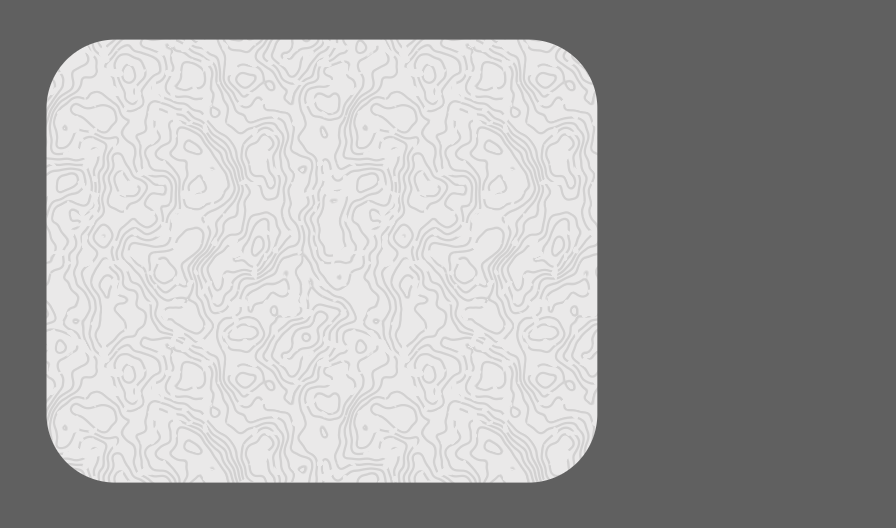
A WebGL 2 fragment shader for this pattern:

```glsl
#version 300 es
precision highp float;
// Pale rounded panel on dark grey, covered with a repeating map of broken contour lines.

uniform vec2 u_resolution;
out vec4 fragColor;

// Lengths are fractions of the canvas height
const vec2 CANVAS = vec2(1.695, 1.0);
const vec2 PANEL_MIN = vec2(0.088, 0.086);
const vec2 PANEL_MAX = vec2(1.130, 0.925);
const float CORNER_RADIUS = 0.130;
const float TILE_SIZE = 0.568;
const float LINE_WIDTH = 0.0044;

// Terrain and dashes; cell counts are per tile
const float LEVELS = 8.2;
const float HILL_CELLS = 4.0;
const float RIDGE_CELLS = 9.0;
const float WOBBLE_CELLS = 19.0;
const float PATCH_CELLS = 6.0;
const float DASH_CELLS = 30.0;
const float GAP_THRESHOLD = 0.30;

const vec3 BACKDROP = vec3(0.378);
const vec3 PAPER = vec3(0.918, 0.914, 0.914);
const vec3 INK = vec3(0.824, 0.820, 0.820);

// Integer hash giving a unit gradient for a lattice cell
vec2 cellGradient(vec2 cell, float seed) {
    uvec3 v = uvec3(cell, seed) * uvec3(1597u, 3571u, 7919u);
    uint n = v.x ^ (v.y << 8) ^ (v.z << 16);
    n = (n ^ (n >> 15)) * 73244475u;
    n = (n ^ (n >> 13)) * 73244475u;
    n ^= n >> 16;
    float angle = float(n & 65535u) / 65536.0 * 6.28319;
    return vec2(cos(angle), sin(angle));
}

float cornerValue(vec2 cell, vec2 corner, vec2 f, float cells, float seed) {
    return dot(cellGradient(mod(cell + corner, cells), seed), f - corner);
}

// Gradient noise that wraps after one tile
float wrapNoise(vec2 uv, float cells, float seed) {
    vec2 p = uv * cells;
    vec2 cell = floor(p);
    vec2 f = p - cell;
    vec2 w = f * f * f * (f * (f * 6.0 - 15.0) + 10.0);
    float low = mix(cornerValue(cell, vec2(0, 0), f, cells, seed),
                    cornerValue(cell, vec2(1, 0), f, cells, seed), w.x);
    float high = mix(cornerValue(cell, vec2(0, 1), f, cells, seed),
                     cornerValue(cell, vec2(1, 1), f, cells, seed), w.x);
    return mix(low, high, w.y);
}

// Terrain height measured in contour levels
float terrain(vec2 uv) {
    float height = wrapNoise(uv, HILL_CELLS, 1.0)
                 + 0.34 * wrapNoise(uv, RIDGE_CELLS, 2.0)
                 + 0.10 * wrapNoise(uv, WOBBLE_CELLS, 3.0);
    return height * LEVELS;
}

// Distance to the nearest contour, in canvas heights
float contourDistance(vec2 uv) {
    const float STEP = 0.002;
    float h = terrain(uv);
    vec2 slope = vec2(terrain(uv + vec2(STEP, 0.0)) - h,
                      terrain(uv + vec2(0.0, STEP)) - h) / STEP;
    return abs(fract(h) - 0.5) / max(length(slope), 0.5) * TILE_SIZE;
}

// Small gaps, gathered in patches, that break lines into dashes
float dashMask(vec2 uv) {
    float gaps = wrapNoise(uv, DASH_CELLS, 4.0) + 0.5 * wrapNoise(uv, PATCH_CELLS, 5.0);
    return 1.0 - smoothstep(GAP_THRESHOLD - 0.04, GAP_THRESHOLD + 0.04, gaps);
}

float roundedBox(vec2 p, vec2 halfSize, float radius) {
    vec2 q = abs(p) - halfSize + radius;
    return length(max(q, 0.0)) + min(max(q.x, q.y), 0.0) - radius;
}

// Antialiased coverage of a signed distance
float coverage(float dist, float pixel) {
    return clamp(0.5 - dist / pixel, 0.0, 1.0);
}

void main() {
    vec2 p = gl_FragCoord.xy / u_resolution * CANVAS;
    float pixel = 1.0 / u_resolution.y;

    // Contour lines on paper
    vec2 uv = p / TILE_SIZE;
    float line = coverage(contourDistance(uv) - 0.5 * LINE_WIDTH, pixel) * dashMask(uv);
    vec3 sheet = mix(PAPER, INK, line);

    // Panel over the plain backdrop, which keeps the canvas edges seamless
    vec2 center = 0.5 * (PANEL_MIN + PANEL_MAX);
    vec2 halfSize = 0.5 * (PANEL_MAX - PANEL_MIN);
    float panel = coverage(roundedBox(p - center, halfSize, CORNER_RADIUS), pixel);
    fragColor = vec4(mix(BACKDROP, sheet, panel), 1.0);
}
```
